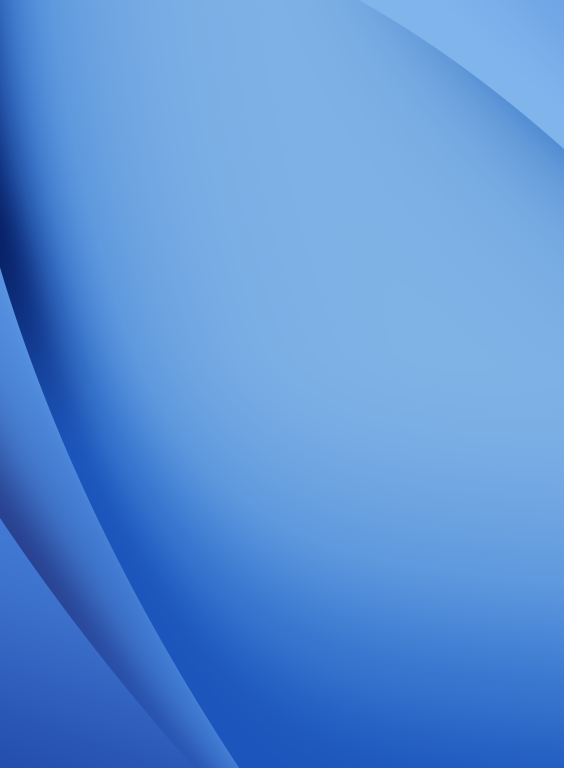
This background is drawn by a Shadertoy shader. Its source:

```glsl
// Smooth coverage of the positive side of an edge
float cover(float d) {
    float soft = 1.0 / iResolution.y;
    return smoothstep(-soft, soft, d);
}

// Parabola a + b t + c t^2
float arc(vec3 k, float t) {
    return k.x + t * (k.y + t * k.z);
}

// Deep to pale blue ramp
vec3 blueRamp(float t) {
    vec3 c = mix(vec3(0.11, 0.335, 0.735), vec3(0.22, 0.465, 0.815), smoothstep(0.0, 0.33, t));
    c = mix(c, vec3(0.37, 0.60, 0.87), clamp((t - 0.3) / 0.3, 0.0, 1.0));
    return mix(c, vec3(0.50, 0.70, 0.90), clamp((t - 0.6) / 0.4, 0.0, 1.0));
}

// Large curved sheet, shaded from its left and lower sides
vec3 mainSheet(vec2 uv, float inside, float below) {
    float d = max(inside, 0.0);
    float sideLight = 1.0 - exp(-pow(d / 0.2, 1.3));
    float riseLight = smoothstep(-0.12, 0.55, uv.y + 0.05 * (uv.x - 0.6));
    vec3 c = blueRamp(sideLight * riseLight);

    // Dark fold on the left
    float fold = exp(-pow(d / 0.075, 2.0)) * smoothstep(0.38, 0.72, uv.y);
    c = mix(c, vec3(0.03, 0.12, 0.39), fold);

    // Shadow beneath the upper corner sheet
    float shade = exp(-max(below, 0.0) / 0.09) * smoothstep(0.45, 1.0, uv.x);
    return mix(c, vec3(0.26, 0.50, 0.80), 0.75 * shade);
}

// Narrow band with a violet shadow along its lower side
vec3 sideBand(vec2 uv, float above, float inside) {
    vec3 c = mix(vec3(0.25, 0.48, 0.82), vec3(0.33, 0.56, 0.87), smoothstep(0.2, 0.65, uv.y));
    float reach = 0.05 + 0.11 * uv.y;
    float shade = exp(-pow(max(above, 0.0) / reach, 2.0));
    vec3 shadow = mix(vec3(0.16, 0.34, 0.71), vec3(0.16, 0.26, 0.57), smoothstep(0.0, 0.3, uv.y));
    c = mix(c, shadow, shade);
    return c + 0.025 * exp(-abs(inside) / 0.01);
}

void mainImage(out vec4 fragColor, in vec2 fragCoord) {
    vec2 uv = fragCoord / iResolution.xy;

    // Signed distances along the axes to the three sweeping edges
    float inside = uv.x - arc(vec3(0.424, -0.895, 0.375), uv.y);
    float above = uv.x - arc(vec3(0.3445, -1.2055, 0.452), uv.y);
    float below = arc(vec3(1.0, -0.412, -0.333), uv.x - 0.636) - uv.y;

    // Lower left sheet
    vec3 color = mix(vec3(0.13, 0.29, 0.67), vec3(0.26, 0.48, 0.83),
                     smoothstep(-0.08, 0.36, uv.y + 0.25 * uv.x));

    // Band, then the main sheet
    color = mix(color, sideBand(uv, above, inside), cover(above));
    color = mix(color, mainSheet(uv, inside, below), cover(inside));

    // Upper right sheet, deeper toward the corner
    vec3 corner = mix(vec3(0.50, 0.71, 0.925), vec3(0.43, 0.64, 0.90),
                      smoothstep(0.02, 0.22, -below) * smoothstep(0.6, 1.0, uv.x));
    color = mix(color, corner, cover(-below));

    fragColor = vec4(color, 1.0);
}
```
